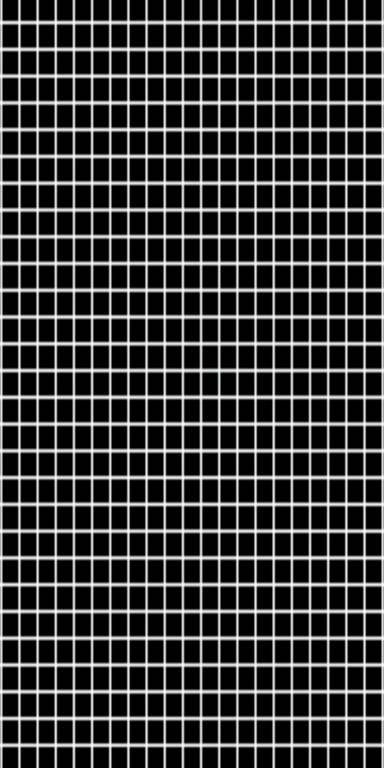
Reproduce this pattern procedurally as a WebGL 1 fragment shader.

```glsl
precision highp float;

// A soft white grid on black: 21 columns and nearly 29 rows of upright cells.
// Vertical lines are thin and crisp, horizontal ones broader and softer, and
// crossings are screened. Layered sines add a faint drift in light and tint.

uniform vec2 u_resolution;

// Lengths are fractions of the canvas width; x is for vertical lines.
#define CELL_PITCH vec2(0.0473, 0.0697)
#define GRID_ORIGIN vec2(0.0033, 0.0592)
#define GLOW_HALF_WIDTH vec2(0.0062, 0.0092)
#define LINE_PEAK vec2(0.88, 0.90)
#define BRIGHTNESS_DRIFT 0.015
#define TINT_AMOUNT 0.015

// Distance to the nearest vertical (x) and horizontal (y) line.
vec2 gridDistance(vec2 point) {
  vec2 cell = (point - GRID_ORIGIN) / CELL_PITCH;
  return abs(fract(cell + 0.5) - 0.5) * CELL_PITCH;
}

// Slow variation in the range -1 to 1.
float layeredSines(vec2 point) {
  return 0.6 * sin(5.0 * point.x + 7.0 * point.y)
       + 0.4 * sin(13.0 * point.y - 9.0 * point.x + 1.7);
}

void main() {
  vec2 point = gl_FragCoord.xy / u_resolution.x;

  // Soft line profile, never narrower than one pixel.
  vec2 glow = max(GLOW_HALF_WIDTH, vec2(1.0 / u_resolution.x));
  vec2 lines = 1.0 - smoothstep(vec2(0.0), glow, gridDistance(point));
  lines *= LINE_PEAK + BRIGHTNESS_DRIFT * layeredSines(point);

  // Screen both directions so crossings are brightest.
  float light = 1.0 - (1.0 - lines.x) * (1.0 - lines.y);

  // Faint shift between green and magenta.
  float tint = TINT_AMOUNT * layeredSines(point.yx + 2.0);
  vec3 color = light * (vec3(1.0) + tint * vec3(-0.5, 1.0, -0.5));
  gl_FragColor = vec4(clamp(color, 0.0, 1.0), 1.0);
}
```
